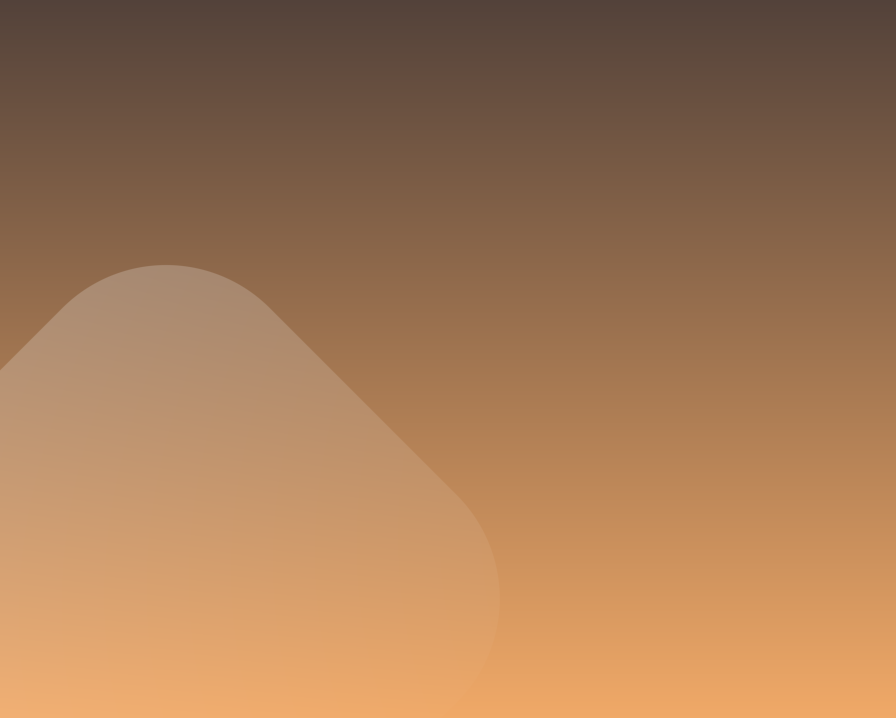
A WebGL 2 fragment shader for this background:

```glsl
#version 300 es
precision highp float;
// A warm dusk backdrop: a vertical gradient from dark umber to light orange,
// with a large rounded diamond of translucent white at the lower left.
// The diamond is a rotated rounded-box distance; its veil fades down and right.

uniform vec2 u_resolution;
out vec4 fragColor;

const vec3 UMBER = vec3(0.325, 0.258, 0.226);
const vec3 ORANGE = vec3(0.942, 0.662, 0.405);
const vec3 VEIL = vec3(1.0);

// All lengths are fractions of the canvas height.
const vec2 DIAMOND_CENTER = vec2(0.2313, 0.1661);
const float DIAMOND_HALF_SIDE = 0.3884;
const float DIAMOND_RADIUS = 0.204;
const vec2 VEIL_SLOPE = vec2(-0.106, 0.256);

vec2 rotate(vec2 p, float angle) {
    float c = cos(angle);
    float s = sin(angle);
    return mat2(c, s, -s, c) * p;
}

float roundedSquare(vec2 p, float halfSide, float radius) {
    vec2 q = abs(p) - halfSide + radius;
    return length(max(q, 0.0)) + min(max(q.x, q.y), 0.0) - radius;
}

// Opacity that changes linearly along a slope, starting from an anchor point.
float linearOpacity(vec2 p, vec2 anchor, vec2 slope, float start) {
    return clamp(start + dot(p - anchor, slope), 0.0, 1.0);
}

float coverage(float dist, float pixel) {
    return 1.0 - smoothstep(-0.75 * pixel, 0.75 * pixel, dist);
}

void main() {
    vec2 p = gl_FragCoord.xy / u_resolution.y;
    float pixel = 1.0 / u_resolution.y;

    // Sky gradient
    vec3 color = mix(ORANGE, UMBER, p.y);

    // Translucent diamond
    vec2 local = rotate(p - DIAMOND_CENTER, radians(45.0));
    float dist = roundedSquare(local, DIAMOND_HALF_SIDE, DIAMOND_RADIUS);
    vec2 anchor = vec2(DIAMOND_CENTER.x, 0.61);
    float opacity = linearOpacity(p, anchor, VEIL_SLOPE, 0.21);
    color = mix(color, VEIL, opacity * coverage(dist, pixel));

    fragColor = vec4(color, 1.0);
}
```
